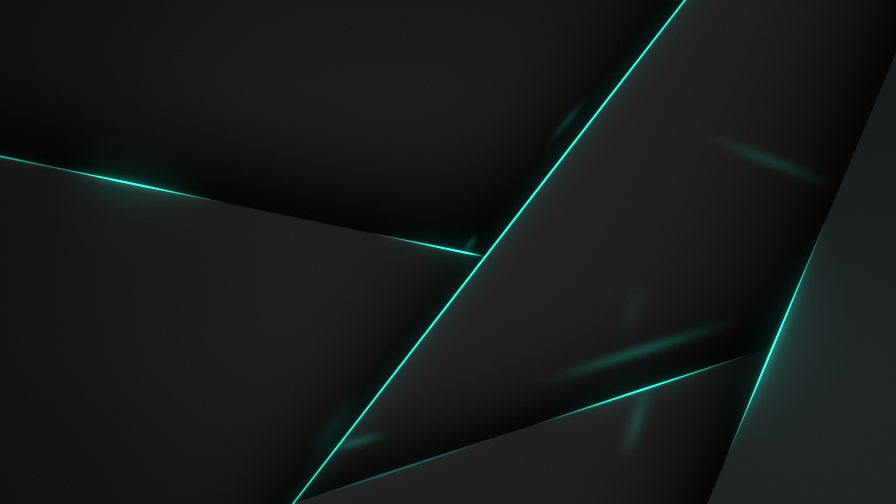
Give the GLSL for this background, as a WebGL 2 fragment shader.

```glsl
#version 300 es
precision highp float;

uniform vec2 u_resolution;
out vec4 outColor;

#define GRAPHITE vec3(0.131, 0.128, 0.130)
#define SLATE vec3(0.122, 0.139, 0.141)
#define TEAL vec3(0.05, 0.70, 0.60)
#define CORE vec3(0.22, 0.88, 0.77)
#define LINE_WIDTH 0.0016
#define SHADOW_DEPTH 0.82
#define GRAIN 0.006

// Panel seams, in units of canvas height
const vec2 A0 = vec2(0.581, 0.0), A1 = vec2(1.359, 1.0);
const vec2 B0 = vec2(0.0, 0.690), B1 = vec2(0.961, 0.491);
const vec2 C0 = vec2(1.403, 0.0), C1 = vec2(1.778, 0.896);
const vec2 D0 = vec2(0.581, 0.0), D1 = vec2(1.516, 0.306);

float hash(vec2 p) {
    vec3 q = fract(p.xyx * 0.1031);
    q += dot(q, q.yzx + 33.33);
    return fract((q.x + q.y) * q.z);
}

// Signed distance to a line, positive on its left
float side(vec2 p, vec2 a, vec2 b) {
    vec2 d = normalize(b - a);
    return d.x * (p.y - a.y) - d.y * (p.x - a.x);
}

float along(vec2 p, vec2 a, vec2 b) {
    return dot(p - a, b - a) / dot(b - a, b - a);
}

// Rises from span.x to a peak at span.y, then falls to span.z
float swell(float t, vec3 span) {
    return smoothstep(span.x, span.y, t) * (1.0 - smoothstep(span.y, span.z, t));
}

float shadow(float d, float width) {
    return 1.0 - SHADOW_DEPTH * exp(-pow(max(d, 0.0) / width, 1.4));
}

// Thin lit stretch of a seam with a soft halo
vec3 seamLight(vec2 p, vec2 a, vec2 b, vec3 span, float halo, float power) {
    float d = abs(side(p, a, b));
    float glow = swell(along(p, a, b), span);
    float width = LINE_WIDTH * (0.45 + 0.75 * glow);
    float line = clamp((width - d) * u_resolution.y + 0.5, 0.0, 1.0);
    float haze = 0.22 * exp(-d / halo) + 0.25 * exp(-d * d / (halo * halo * 0.07));
    return power * (CORE * line * sqrt(glow) + TEAL * haze * glow);
}

// Blurred reflection on a panel
float smear(vec2 p, vec2 a, vec2 b, float width) {
    float d = side(p, a, b) / width;
    return exp(-d * d) * swell(along(p, a, b), vec3(-0.1, 0.5, 1.1));
}

void main() {
    vec2 p = gl_FragCoord.xy / u_resolution.y;
    float pixel = 1.0 / u_resolution.y;
    float a = side(p, A0, A1), b = side(p, B0, B1);
    float c = side(p, C0, C1), d = side(p, D0, D1);

    // Panels, each shaded by the neighbour above it
    float leftTone = mix(0.58, 0.96, smoothstep(-0.1, 0.65, p.x));
    leftTone *= 1.0 - 0.22 * smoothstep(0.75, 1.05, p.y);
    vec3 upper = GRAPHITE * leftTone * shadow(b, 0.13) * shadow(a, 0.11);
    vec3 lower = GRAPHITE * leftTone * shadow(a, 0.085);
    lower *= mix(0.82, 1.0, smoothstep(0.0, 0.35, p.y));
    vec3 middle = GRAPHITE * 1.04 * shadow(c, 0.17) * shadow(d, 0.085);
    vec3 bottom = GRAPHITE * 0.98 * shadow(c, 0.12);
    vec3 right = SLATE * mix(1.0, 0.78, smoothstep(0.2, 0.9, p.y));

    vec3 color = mix(lower, upper, smoothstep(-pixel, pixel, b));
    vec3 inner = mix(bottom, middle, smoothstep(-pixel, pixel, d));
    color = mix(inner, color, smoothstep(-pixel, pixel, a));
    color = mix(right, color, smoothstep(-pixel, pixel, c));

    // Faint reflections
    float sheen = 0.20 * smear(p, vec2(1.088, 0.715), vec2(1.162, 0.803), 0.007);
    sheen += 0.16 * smear(p, vec2(1.412, 0.727), vec2(1.657, 0.630), 0.013);
    sheen += 0.28 * smear(p, vec2(1.076, 0.243), vec2(1.454, 0.361), 0.012);
    sheen += 0.20 * smear(p, vec2(1.238, 0.090), vec2(1.287, 0.235), 0.015);
    sheen += 0.05 * smear(p, vec2(1.230, 0.320), vec2(1.280, 0.440), 0.018);
    sheen += 0.25 * smear(p, vec2(0.650, 0.106), vec2(0.769, 0.141), 0.010);
    sheen += 0.10 * smear(p, vec2(0.610, 0.080), vec2(0.710, 0.220), 0.018);
    sheen += 0.25 * smear(p, vec2(0.919, 0.498), vec2(0.947, 0.535), 0.006);
    color += TEAL * sheen;

    // Lit seams
    color += seamLight(p, A0, A1, vec3(-1.2, 0.65, 1.9), 0.016, 0.85);
    color += seamLight(p, B0, B1, vec3(-0.2, -0.02, 0.20), 0.012, 0.50);
    color += seamLight(p, B0, B1, vec3(0.10, 0.26, 0.47), 0.035, 1.0);
    color += seamLight(p, B0, B1, vec3(0.76, 0.96, 1.005), 0.020, 1.0);
    color += seamLight(p, C0, C1, vec3(0.09, 0.34, 0.64), c < 0.0 ? 0.050 : 0.025, 1.0);
    color += seamLight(p, D0, D1, vec3(0.50, 0.74, 0.97), 0.020, 0.85);
    color += seamLight(p, D0, D1, vec3(0.0, 0.22, 0.50), 0.012, 0.25);

    color += GRAIN * (hash(gl_FragCoord.xy) - 0.5);
    outColor = vec4(clamp(color, 0.0, 1.0), 1.0);
}
```
